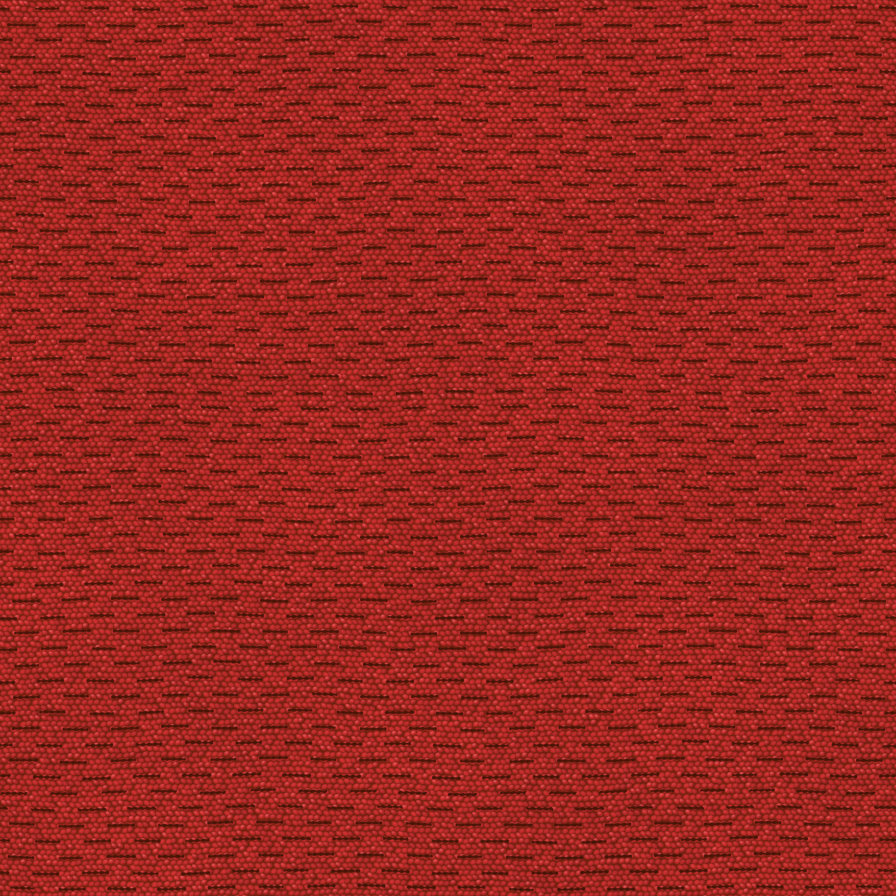
A three.js fragment shader for this texture:

```glsl
varying vec2 vUv;

vec2 hash2(vec2 p) {
  p = vec2(dot(p, vec2(127.1, 311.7)), dot(p, vec2(269.5, 183.3)));
  return fract(sin(p) * 4375.85);
}

// Nearest leaning stitch: xy = offset from its centre, zw = its random pair
vec4 nearestStitch(vec2 p) {
  vec2 base = floor(p);
  vec4 nearest = vec4(9.0);
  for (int j = -1; j <= 1; j++) {
    for (int i = -1; i <= 1; i++) {
      vec2 cell = base + vec2(float(i), float(j));
      vec2 rnd = hash2(cell);
      float side = mod(cell.y, 2.0) - 0.5;
      vec2 d = p - cell - 0.5 - vec2(0.5 * side, 0.0) - 0.3 * (rnd - 0.5);
      d.x += 0.5 * side * d.y;
      if (dot(d, d) < dot(nearest.xy, nearest.xy)) nearest = vec4(d, rnd);
    }
  }
  return nearest;
}

// Coverage of the dark slits, in 18 staggered columns and 56 rows
float slits(vec2 p) {
  float row = floor(p.y * 56.0);
  float seam = exp(-pow((p.y - 0.56) * 70.0, 2.0)) + exp(-pow((p.y - 0.11) * 70.0, 2.0));
  float shift = (hash2(vec2(row, 7.0)).x - 0.5) * (0.08 + 0.5 * seam);
  float x = p.x * 18.0 + 0.5 * mod(row, 2.0) + shift;
  vec2 rnd = hash2(vec2(floor(x), row));
  vec2 d = vec2(fract(x) - 0.5, fract(p.y * 56.0) - 0.5 + 0.12 * (rnd.y - 0.5));
  d /= vec2(18.0, 56.0);
  d.x = max(abs(d.x) - 0.0115 - 0.004 * rnd.x, 0.0);
  float thickness = 0.0013 + 0.0005 * cos(6.2832 * 8.0 * x);
  return 1.0 - smoothstep(-0.0009, 0.0011, length(d) - thickness);
}

void main() {
  // Gentle drift of the cloth
  vec2 p = vUv;
  p.y += 0.0016 * sin(6.2832 * (2.0 * vUv.x + vUv.y)) + 0.0007 * sin(6.2832 * (7.0 * vUv.x - 3.0 * vUv.y));
  p.x += 0.003 * sin(6.2832 * (2.0 * vUv.y + 0.2)) + 0.0008 * sin(6.2832 * (9.0 * vUv.y + vUv.x));

  vec3 crevice = vec3(0.43, 0.125, 0.055);
  vec3 thread = vec3(0.74, 0.163, 0.165);
  vec3 glint = vec3(0.92, 0.38, 0.39);
  vec3 slitBrown = vec3(0.25, 0.075, 0.02);

  // Rounded stitches with uneven shine
  vec4 stitch = nearestStitch(p * vec2(144.0, 168.0));
  float body = 1.0 - smoothstep(0.18, 0.72, length(stitch.xy));
  vec3 colour = mix(crevice, thread, body) * (0.93 + 0.14 * stitch.z);
  float shine = 1.0 - smoothstep(0.05, 0.42, length(stitch.xy - vec2(-0.1, 0.14)));
  colour = mix(colour, glint, shine * (0.12 + 0.6 * pow(stitch.w, 4.0)));

  // Slits and broad tonal variation
  colour = mix(colour, slitBrown, 0.92 * slits(p));
  colour *= 1.0 + 0.02 * sin(6.2832 * (vUv.x + 2.0 * vUv.y)) * sin(6.2832 * (2.0 * vUv.x - vUv.y));
  gl_FragColor = vec4(colour, 1.0);
}
```
